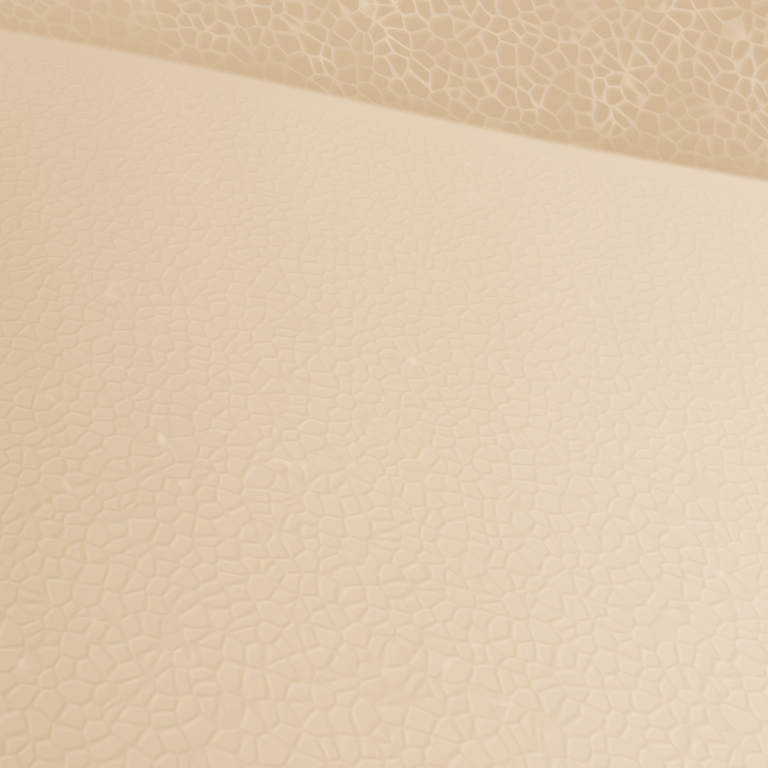
Write a WebGL 1 fragment shader that draws this texture.

```glsl
precision highp float;
// Two cream leather panels meeting at a slanted soft seam.
// Warped Voronoi cells form the pebbled grain, embossed by a height difference;
// the lower panel recedes in perspective, the upper one shows pale ridges.

uniform vec2 u_resolution;

const vec3 TAN = vec3(0.81, 0.70, 0.56);
const vec3 CREAM = vec3(0.91, 0.84, 0.75);

const float SEAM_LEFT = 0.962;      // seam height at the left edge
const float SEAM_SLOPE = -0.2;
const float SEAM_BLUR = 0.005;
const float HORIZON = 1.2;          // distance from seam to vanishing line
const vec2 GRAIN_LOWER = vec2(67.0, 150.0);
const vec2 GRAIN_UPPER = vec2(43.0, 46.0);
const vec2 TO_LIGHT = vec2(-0.13, 0.10);
const float WARP = 0.45;
const float GROOVE_WIDTH = 0.36;
const float RIDGE_WIDTH = 0.27;
const float EMBOSS_LOWER = 0.20;
const float EMBOSS_UPPER = 0.14;
const float RIDGE_GLOW = 0.48;
const float GLINT = 0.45;

float hash(vec2 p) {
  return fract(sin(dot(p, vec2(127.1, 311.7))) * 43758.5453);
}

vec2 hash2(vec2 p) {
  return vec2(hash(p), hash(p + 57.3));
}

float noise(vec2 p) {
  vec2 i = floor(p);
  vec2 f = fract(p);
  f = f * f * (3.0 - 2.0 * f);
  return mix(mix(hash(i), hash(i + vec2(1.0, 0.0)), f.x),
             mix(hash(i + vec2(0.0, 1.0)), hash(i + 1.0), f.x), f.y);
}

// Gap between the nearest two cell centres: zero on a cell border
float cellEdge(vec2 p) {
  vec2 i = floor(p);
  vec2 f = fract(p);
  float nearest = 8.0;
  float second = 8.0;
  for (int y = -1; y <= 1; y++) {
    for (int x = -1; x <= 1; x++) {
      vec2 cell = vec2(float(x), float(y));
      float d = length(cell + hash2(i + cell) - f);
      second = min(second, max(nearest, d));
      nearest = min(nearest, d);
    }
  }
  return second - nearest;
}

vec2 warp(vec2 p) {
  return p + WARP * (vec2(noise(p * 0.8), noise(p * 0.8 + 31.7)) - 0.5);
}

float pebble(vec2 p) {
  return smoothstep(0.0, GROOVE_WIDTH, cellEdge(p));
}

// Tone of the receding lower panel; depth is the distance below the seam
float lowerPanel(vec2 uv, float depth) {
  float h = max(depth, 0.0) + HORIZON;
  vec2 p = warp(vec2((uv.x - 0.5) * GRAIN_LOWER.x, GRAIN_LOWER.y) / h);
  float height = pebble(p);
  float relief = height - pebble(p + TO_LIGHT);
  float strength = mix(0.45, 1.0, smoothstep(0.0, 0.65, depth));
  strength *= smoothstep(0.0, 0.04, depth) * mix(1.0, 0.8, uv.x);

  float tone = 0.43 + 0.76 * uv.x - 0.16 * uv.x * uv.x;
  tone += 0.12 * exp(-7.0 * max(depth, 0.0)) * (1.0 - uv.x);
  tone += 0.09 * (noise(uv * 5.0) - 0.5);
  tone += strength * (EMBOSS_LOWER * relief - 0.07 * (1.0 - height));
  float glint = smoothstep(0.90, 1.0, noise(p * 0.7 + 9.0));
  return tone + GLINT * glint * (1.0 - height) * strength;
}

// Tone of the darker upper panel with its pale ridge network
float upperPanel(vec2 uv, float rise) {
  vec2 p = warp(vec2(uv.x, rise) * GRAIN_UPPER + 200.0);
  float ridge = 1.0 - smoothstep(0.0, RIDGE_WIDTH, cellEdge(p));
  float relief = pebble(p) - pebble(p + TO_LIGHT);
  float strength = mix(0.55, 1.0, smoothstep(0.0, 0.5, uv.x));
  strength *= mix(0.4, 1.0, smoothstep(0.0, 0.05, rise));

  float tone = 0.17 + 0.10 * (noise(uv * 6.0 + 4.0) - 0.5);
  tone -= 0.12 * exp(-40.0 * max(rise, 0.0));
  ridge *= 0.5 + noise(p * 0.5);
  return tone + strength * (RIDGE_GLOW * ridge + EMBOSS_UPPER * relief);
}

void main() {
  vec2 uv = gl_FragCoord.xy / u_resolution;
  float bend = 0.003 * sin(uv.x * 7.0);
  float rise = uv.y - (SEAM_LEFT + SEAM_SLOPE * uv.x + bend);

  float side = smoothstep(-SEAM_BLUR, SEAM_BLUR, rise);
  float tone = mix(lowerPanel(uv, -rise), upperPanel(uv, rise), side);
  gl_FragColor = vec4(mix(TAN, CREAM, tone), 1.0);
}
```
